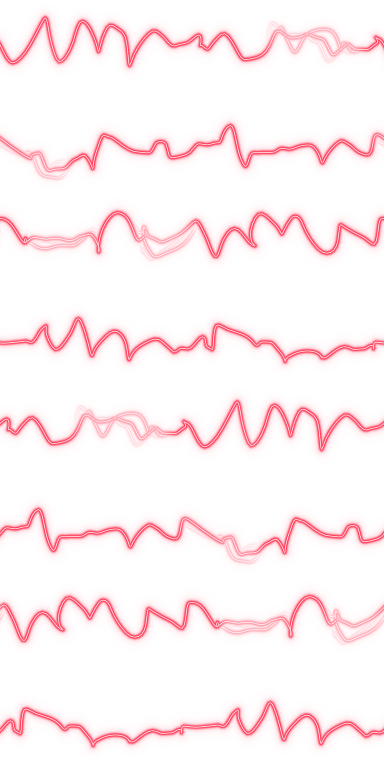
This pattern is drawn by a WebGL 2 fragment shader. Its source:

```glsl
#version 300 es
precision highp float;
// Eight rows of crackling red filaments with white cores and soft halos.
// Each row is a periodic noise curve with faint forks, drawn by distance to
// short segments; four rows form a tile that repeats with a half-width shift.

#define ROWS 4.0        // rows per tile, one tile is one canvas width high
#define STAGGER 0.013   // alternate up and down shift of the rows
#define WAVES 20.0      // knots of the main wave across the width
#define HEIGHT 0.060    // main wave amplitude
#define WOBBLE 0.011    // fine wave amplitude
#define SWAY 0.027      // sideways push, makes overhangs and loops
#define FORK 0.050      // how far the faint strands stray
#define PEN 0.0039      // unit of line width
#define SEGMENTS 180.0  // curve segments across the width
#define REACH 15        // segments searched to each side

uniform vec2 u_resolution;
out vec4 fragColor;

const float PI = 3.14159;
const vec3 PAPER = vec3(1.0);
const vec3 RED = vec3(1.0, 0.0, 0.15);

// Integer hash, result in -1..1
float hash(float cell, float seed) {
    uint n = uint(cell) * 1597u + uint(seed) * 51749u + 977u;
    n = n * 747796405u + 2891336453u;
    n = ((n >> ((n >> 28u) + 4u)) ^ n) * 277803737u;
    n = (n >> 22u) ^ n;
    return float(n & 65535u) / 32767.5 - 1.0;
}

// Smooth noise that repeats after one canvas width
float wave(float t, float cells, float seed) {
    float u = t * cells;
    float cell = floor(u);
    float f = u - cell;
    f = f * f * (3.0 - 2.0 * f);
    return mix(hash(mod(cell, cells), seed), hash(mod(cell + 1.0, cells), seed), f);
}

// Point on a strand (xy) and its strength (z); strand 0 is the main one
vec3 strandPoint(float t, float strand, float row) {
    float seed = row * 20.0 + 3.0;
    float swing = 0.65 * wave(t, WAVES, seed) + 0.35 * cos(PI * WAVES * t);
    vec2 pos = vec2(t + SWAY * wave(t, 22.0, seed + 1.0),
                    HEIGHT * swing + WOBBLE * wave(t, 46.0, seed + 2.0));
    float split = smoothstep(0.05, 0.6, wave(t, 7.0, seed + 3.0));
    if (strand < 0.5) return vec3(pos, 1.0 - 0.5 * split);

    float forkSeed = seed + 4.0 * strand;
    pos += FORK * split * vec2(0.5 * wave(t, 18.0, forkSeed), wave(t, 16.0, forkSeed + 1.0));
    return vec3(pos, split * (0.65 - 0.23 * strand));
}

// Distance to a segment (x) and position along it (y)
vec2 segment(vec2 p, vec2 a, vec2 b) {
    vec2 ab = b - a;
    float h = clamp(dot(p - a, ab) / max(dot(ab, ab), 1e-9), 0.0, 1.0);
    return vec2(length(p - a - ab * h), h);
}

// Red amount across a filament: pale core, bright rims, soft halo
float filament(float dist) {
    float d = dist / PEN;
    float rim = 0.72 * exp(-0.55 * d * d);
    float halo = 0.34 * exp(-0.5 * d);
    float core = 0.8 * exp(-4.5 * d * d);
    return (rim + halo) * (1.0 - core);
}

void main() {
    vec2 p = gl_FragCoord.xy / u_resolution.x;
    float down = (u_resolution.y / u_resolution.x - p.y) * ROWS;
    float band = floor(down);
    float row = mod(band, ROWS);

    // Local frame of the row, every second tile moved by half a width
    float shift = STAGGER * (mod(row, 2.0) * 2.0 - 1.0);
    vec2 q = vec2(p.x + 0.5 * floor(band / ROWS),
                  (0.5 - fract(down)) / ROWS + shift);
    float firstStep = floor(q.x * SEGMENTS) - float(REACH);

    float ink = 0.0;
    for (int k = 0; k < 3; k++) {
        float strand = float(k);
        vec3 a = strandPoint(firstStep / SEGMENTS, strand, row);
        float nearest = 1.0;
        float strength = 0.0;
        for (int i = 1; i <= 2 * REACH + 1; i++) {
            vec3 b = strandPoint((firstStep + float(i)) / SEGMENTS, strand, row);
            vec2 hit = segment(q, a.xy, b.xy);
            if (hit.x < nearest) {
                nearest = hit.x;
                strength = mix(a.z, b.z, hit.y);
            }
            a = b;
        }
        ink = max(ink, strength * filament(nearest));
    }
    fragColor = vec4(mix(PAPER, RED, clamp(ink, 0.0, 1.0)), 1.0);
}
```
